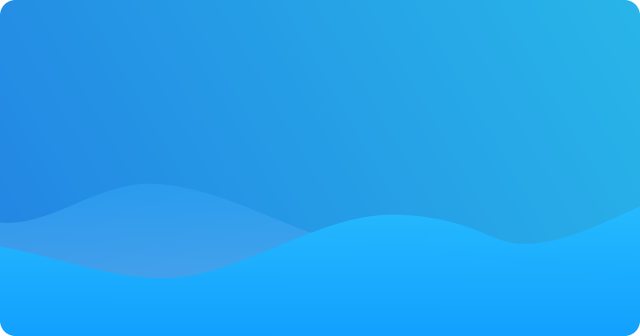
This background is drawn by a Shadertoy shader. Its source:

```glsl
// A blue card with rounded corners and two overlapping waves along its base.
// The sky is one slanted gradient; each wave is a smooth Hermite curve through
// a few crest, trough and slope knots, filled with a translucent gradient.

const float CARD_WIDTH = 1.91;        // in units of the card height
const float CORNER_RADIUS = 0.046;
const vec3 PAGE_COLOR = vec3(1.0);

const vec2 SKY_DIRECTION = vec2(0.87, 0.50);
const vec2 SKY_RANGE = vec2(0.18, 2.16);
const vec3 SKY_DEEP = vec3(0.137, 0.530, 0.890);
const vec3 SKY_LIGHT = vec3(0.157, 0.710, 0.912);

const vec3 BACK_LOW = vec3(0.310, 0.656, 0.930);
const vec3 BACK_HIGH = vec3(0.175, 0.627, 0.948);
const vec2 BACK_RANGE = vec2(0.19, 0.45);
const float BACK_OPACITY = 0.70;

const vec3 FRONT_LOW = vec3(0.055, 0.628, 1.0);
const vec3 FRONT_HIGH = vec3(0.140, 0.725, 1.0);
const vec2 FRONT_RANGE = vec2(0.0, 0.36);
const float FRONT_OPACITY = 0.94;

// Wave knots: x, height, slope
const int KNOTS = 6;
const vec3 BACK_WAVE[KNOTS] = vec3[KNOTS](
    vec3(0.000, 0.338, -0.10), vec3(0.224, 0.393, 0.43),
    vec3(0.443, 0.453, 0.00), vec3(0.925, 0.308, -0.37),
    vec3(1.244, 0.254, -0.12), vec3(1.910, 0.159, -0.15));
const vec3 FRONT_WAVE[KNOTS] = vec3[KNOTS](
    vec3(0.000, 0.266, -0.17), vec3(0.485, 0.172, 0.00),
    vec3(1.169, 0.361, 0.00), vec3(1.438, 0.308, -0.42),
    vec3(1.562, 0.274, 0.00), vec3(1.910, 0.386, 0.45));

// Cubic Hermite segment between two knots
float hermite(vec3 a, vec3 b, float x) {
    float span = b.x - a.x;
    float t = clamp((x - a.x) / span, 0.0, 1.0);
    float s = 1.0 - t;
    float ease = t * t * (3.0 - 2.0 * t);
    return mix(a.y, b.y, ease) + span * t * s * (a.z * s - b.z * t);
}

float waveHeight(vec3 knots[KNOTS], float x) {
    float height = knots[0].y;
    for (int i = 0; i < KNOTS - 1; i++) {
        if (x >= knots[i].x) height = hermite(knots[i], knots[i + 1], x);
    }
    return height;
}

float roundedBox(vec2 p, vec2 halfSize, float radius) {
    vec2 q = abs(p) - halfSize + radius;
    return length(max(q, 0.0)) + min(max(q.x, q.y), 0.0) - radius;
}

// Antialiased coverage of the side where distance is negative
float coverage(float distance, float pixel) {
    return clamp(0.5 - distance / pixel, 0.0, 1.0);
}

vec3 ramp(vec3 low, vec3 high, vec2 range, float value) {
    return mix(low, high, clamp((value - range.x) / (range.y - range.x), 0.0, 1.0));
}

void mainImage(out vec4 fragColor, in vec2 fragCoord) {
    vec2 cardSize = vec2(CARD_WIDTH, 1.0);
    vec2 p = fragCoord / iResolution.xy * cardSize;
    float pixel = 1.0 / iResolution.y;

    // Sky
    vec3 color = ramp(SKY_DEEP, SKY_LIGHT, SKY_RANGE, dot(p, SKY_DIRECTION));

    // Back wave
    float back = coverage(p.y - waveHeight(BACK_WAVE, p.x), pixel);
    vec3 backColor = ramp(BACK_LOW, BACK_HIGH, BACK_RANGE, p.y);
    color = mix(color, backColor, back * BACK_OPACITY);

    // Front wave
    float front = coverage(p.y - waveHeight(FRONT_WAVE, p.x), pixel);
    vec3 frontColor = ramp(FRONT_LOW, FRONT_HIGH, FRONT_RANGE, p.y);
    color = mix(color, frontColor, front * FRONT_OPACITY);

    // Rounded card corners
    float card = coverage(roundedBox(p - 0.5 * cardSize, 0.5 * cardSize, CORNER_RADIUS), pixel);
    fragColor = vec4(mix(PAGE_COLOR, color, card), 1.0);
}
```
